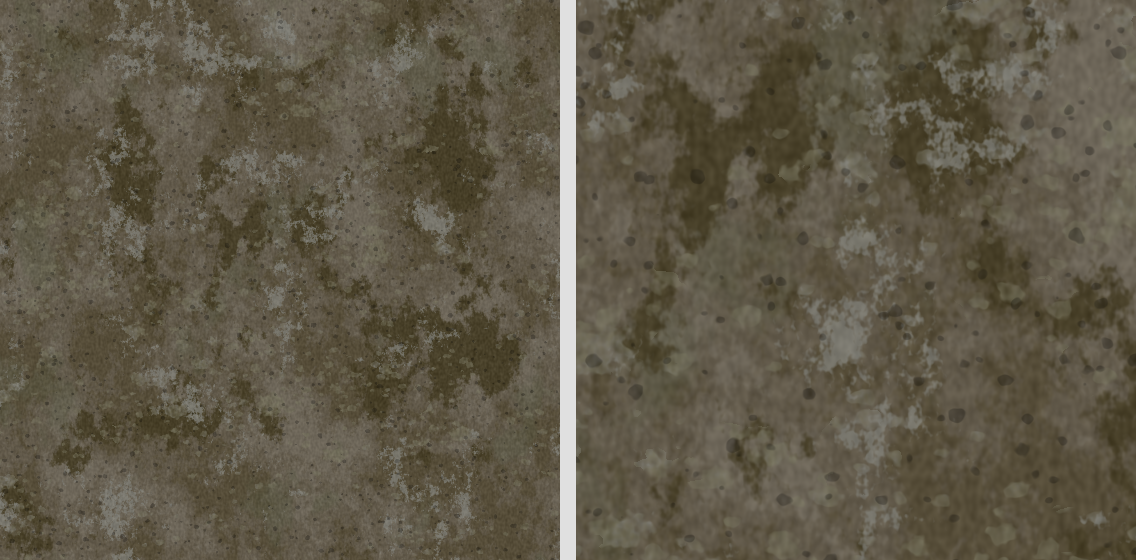
Left, the full canvas; right, a detail of the centre.
Reproduce this texture procedurally as a WebGL 2 fragment shader.

```glsl
#version 300 es
precision highp float;
// Weathered plaster: taupe ground, ragged umber stains, pale bloom and lichen flakes.

uniform vec2 u_resolution;
out vec4 fragColor;

const float TAU = 6.2831853;

const vec3 UMBER  = vec3(0.335, 0.300, 0.220);
const vec3 TAUPE  = vec3(0.382, 0.350, 0.290);
const vec3 STONE  = vec3(0.430, 0.402, 0.350);
const vec3 SOIL   = vec3(0.268, 0.236, 0.142);
const vec3 BLOOM  = vec3(0.500, 0.498, 0.468);
const vec3 LICHEN = vec3(0.465, 0.455, 0.370);
const vec3 MOSS   = vec3(0.345, 0.350, 0.265);

// Two random values in 0..1 for an integer cell.
vec2 hash2(vec2 cell) {
    uvec2 q = uvec2(ivec2(cell)) * uvec2(1597u, 3812u) + uvec2(7919u, 104u);
    uint n = (q.x ^ (q.y * 2657u)) * 747796u + q.y;
    n = (n ^ (n >> 15u)) * 739981u;
    n = (n ^ (n >> 13u)) * 277803u;
    n ^= n >> 16u;
    return vec2(n & 65535u, n >> 16u) / 65535.0;
}

float cornerSlope(vec2 cell, vec2 offset) {
    float angle = TAU * hash2(cell).x;
    return dot(vec2(cos(angle), sin(angle)), offset);
}

// Gradient noise scaled to roughly unit variance.
float noise(vec2 p) {
    vec2 i = floor(p), f = p - i;
    vec2 w = f * f * f * (f * (f * 6.0 - 15.0) + 10.0);
    vec2 e = vec2(0.0, 1.0);
    float low  = mix(cornerSlope(i, f), cornerSlope(i + e.yx, f - e.yx), w.x);
    float high = mix(cornerSlope(i + e.xy, f - e.xy), cornerSlope(i + e.yy, f - e.yy), w.x);
    return 4.0 * mix(low, high, w.y);
}

// Layered noise, kept at unit variance; a higher gain gives rougher edges.
float fbm(vec2 p, float gain) {
    float sum = 0.0, power = 0.0, amplitude = 1.0;
    for (int octave = 0; octave < 7; octave++) {
        sum += amplitude * noise(p);
        power += amplitude * amplitude;
        amplitude *= gain;
        p = p * 2.03 + vec2(17.3, 9.7);
    }
    return sum * inversesqrt(power);
}

// Scattered round spots with ragged rims; density is the share of filled cells.
float spots(vec2 p, float density, float ragged) {
    vec2 home = floor(p);
    float cover = 0.0;
    for (int y = -1; y <= 1; y++) {
        for (int x = -1; x <= 1; x++) {
            vec2 cell = home + vec2(x, y);
            vec2 centre = cell + hash2(cell);
            vec2 pick = hash2(cell + 211.0);
            float radius = mix(0.16, 0.52, pick.y * pick.y);
            float edge = length(p - centre) + ragged - radius;
            float shape = 1.0 - smoothstep(-0.09, 0.09, edge);
            cover = max(cover, shape * step(pick.x, density));
        }
    }
    return cover;
}

void main() {
    vec2 uv = gl_FragCoord.xy / u_resolution;
    float column = 0.5 - 0.5 * cos(2.0 * TAU * uv.x + 0.5 * noise(uv * 3.0 + 5.0));

    // Mottled ground
    float tone = fbm(uv * vec2(5.0, 4.0) + 31.0, 0.78);
    vec3 color = mix(UMBER, TAUPE, smoothstep(-1.1, 0.1, tone));
    color = mix(color, STONE, smoothstep(0.2, 1.3, tone));
    float damp = fbm(uv * vec2(7.0, 5.0) + 83.0, 0.6);
    color = mix(color, MOSS, 0.4 * smoothstep(0.7, 1.8, damp));

    // Umber stains, strongest along two upright bands
    float stain = fbm(uv * vec2(5.5, 4.2) + 57.0, 0.70) + 0.8 * (column - 0.5);
    color = mix(color, SOIL, 0.9 * smoothstep(0.55, 1.35, stain));

    // Pale mineral bloom with crumbling borders
    float bloom = fbm(uv * vec2(6.0, 5.0) + 129.0, 0.82) + 0.25 * cos(4.0 * TAU * uv.x);
    color = mix(color, BLOOM, 0.8 * smoothstep(0.95, 1.9, bloom));

    // Flat lichen flakes gathered in clusters
    float cluster = smoothstep(-0.4, 1.5, fbm(uv * vec2(4.0, 5.0) + 173.0, 0.5));
    float ragged = 0.07 * noise(uv * vec2(85.0, 120.0)) + 0.05 * noise(uv * 210.0 + 3.0);
    float flakes = spots(uv * vec2(21.0, 36.0) + 11.0, 0.42 * cluster, ragged);
    float crumbs = spots(uv * vec2(58.0, 82.0) + 47.0, 0.08 + 0.38 * cluster, ragged);
    float wear = 0.65 + 0.15 * noise(uv * 150.0 + 19.0);
    vec3 flakeColor = mix(LICHEN, BLOOM, smoothstep(-0.5, 1.5, bloom));
    color = mix(color, flakeColor, clamp(wear * max(flakes * 0.8, crumbs * 0.7), 0.0, 1.0));

    // Dark pits and fine upright grain
    float pits = spots(uv * vec2(110.0, 125.0) + 71.0, 0.10, ragged);
    color *= 1.0 - 0.24 * pits;
    float grain = 0.6 * noise(uv * vec2(245.0, 170.0)) + 0.4 * noise(uv * vec2(120.0, 75.0) + 7.0);
    color += 0.024 * grain * vec3(1.0, 0.98, 0.92);

    fragColor = vec4(clamp(color, 0.0, 1.0), 1.0);
}
```
